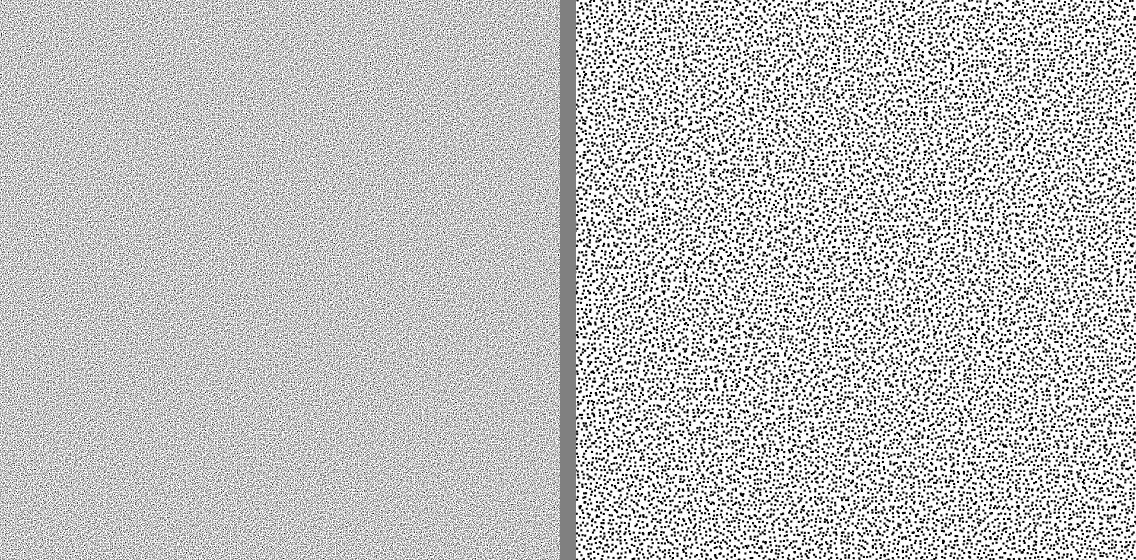
Left, the full canvas; right, a detail of the centre.
This texture is drawn by a Shadertoy shader. Its source:

```glsl
// Fine stipple: tiny black square grains scattered over white paper.
// Each grid cell holds one jittered grain; neighbours share part of their jitter
// to form short rising chains, and each pixel averages the ink it covers.

const float CELLS = 384.0;       // grid cells along the canvas height
const float GRAIN_SIZE = 0.48;   // grain side, in cells
const float JITTER = 0.88;       // range of grain displacement, in cells
const float CHAIN_SHARE = 0.45;  // how often a grain follows its chain
const vec3 PAPER = vec3(1.0);
const vec3 INK = vec3(0.0);

// Integer hash returning three values from 0 to 1.
vec3 hash3(ivec2 p, int seed) {
    uvec3 v = uvec3(ivec3(p, seed)) * 1664525u + 1013904u;
    v.x += v.y * v.z; v.y += v.z * v.x; v.z += v.x * v.y;
    v ^= v >> 16u;
    v.x += v.y * v.z; v.y += v.z * v.x; v.z += v.x * v.y;
    return vec3(v >> 8u) / 16777216.0;
}

// Grain centre within its cell, either free or shared along a diagonal pair.
vec2 grainCentre(ivec2 cell, float jitter, float chainShare) {
    ivec2 chain = ivec2(cell.x - cell.y, cell.x >> 1);
    vec3 own = hash3(cell, 1);
    vec2 offset = own.z < chainShare ? hash3(chain, 2).xy : own.xy;
    return 0.5 + jitter * (offset - 0.5);
}

// Fraction of a square pixel covered by a square grain.
float boxCoverage(vec2 delta, float grain, float pixel) {
    vec2 overlap = 0.5 * (grain + pixel) - abs(delta);
    overlap = clamp(overlap, 0.0, min(grain, pixel)) / pixel;
    return overlap.x * overlap.y;
}

// Total ink from the grains around a point given in cell units.
float inkAmount(vec2 p, float pixel) {
    vec2 base = floor(p);
    float ink = 0.0;
    for (int y = -1; y <= 1; y++) {
        for (int x = -1; x <= 1; x++) {
            vec2 cell = base + vec2(x, y);
            vec2 centre = cell + grainCentre(ivec2(cell), JITTER, CHAIN_SHARE);
            ink += boxCoverage(p - centre, GRAIN_SIZE, pixel);
        }
    }
    return min(ink, 1.0);
}

void mainImage(out vec4 fragColor, in vec2 fragCoord) {
    float pixel = CELLS / iResolution.y;
    float ink = inkAmount(fragCoord * pixel, pixel);
    fragColor = vec4(mix(PAPER, INK, ink), 1.0);
}
```
